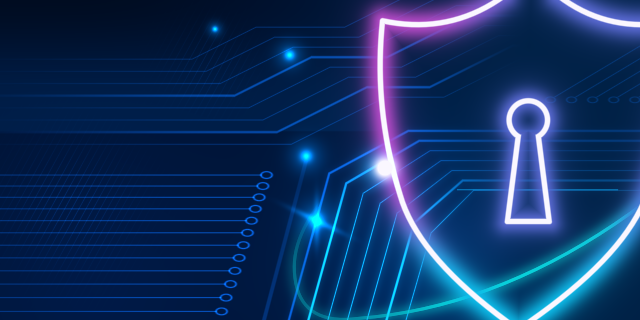
Reproduce this background procedurally as a WebGL 2 fragment shader.

```glsl
#version 300 es
precision highp float;
// Neon shield with a keyhole over a navy field of circuit traces.
// Curves are sampled quadratic Beziers, traces are looped segments and
// clamped ramps, and every glow is a falloff of a distance.
uniform vec2 u_resolution;
out vec4 fragColor;

const vec3 NAVY = vec3(0, .075, .205);
const vec3 DEEP_BLUE = vec3(0, .15, .3);
const vec3 BLUE = vec3(.03, .34, .74);
const vec3 CYAN = vec3(.05, .74, .92);
const vec3 AZURE = vec3(0, .55, .95);
const vec3 TEAL = vec3(.03, .82, .85);
const vec3 VIOLET = vec3(.36, .42, .84);
const vec3 MAGENTA = vec3(.72, .29, .79);
const vec3 WHITE = vec3(.98, .97, 1);
const vec2 KEYHOLE = vec2(1.651, .625);
const vec2 STAR = vec2(.99, .31);
const vec2 SPARK = vec2(1.203, .475);
const float THIN = .0011;
const float THICK = .0034;
const float TUBE = .0085;
const int CURVE_STEPS = 18;

float stroke(float d, float halfWidth) {
  float aa = .9 / u_resolution.y;
  return 1. - smoothstep(halfWidth - aa, halfWidth + aa, d);
}

float halo(float d, float radius) { return exp(-d * d / (radius * radius)); }

float segment(vec2 p, vec2 a, vec2 b) {
  vec2 ab = b - a;
  return length(p - a - ab * clamp(dot(p - a, ab) / dot(ab, ab), 0., 1.));
}

float bezier(vec2 p, vec2 a, vec2 b, vec2 c) {
  float d = 10.;
  vec2 last = a;
  for (int i = 1; i <= CURVE_STEPS; i++) {
    float t = float(i) / float(CURVE_STEPS);
    vec2 next = mix(mix(a, b, t), mix(b, c, t), t);
    d = min(d, segment(p, last, next));
    last = next;
  }
  return d;
}

float ring(vec2 p, vec2 radii) { return abs(length(p / radii) - 1.) * radii.y; }

float shield(vec2 p) {
  vec2 q = vec2(abs(p.x - 1.62 - .04 * p.y), p.y);
  vec2 corner = vec2(.462, .935), waist = vec2(.385, .39);
  float side = bezier(q, corner, vec2(.48, .66), waist);
  float tip = bezier(q, waist, vec2(.32, .19), vec2(0, -.03));
  float top = bezier(q, corner, vec2(.25, .89), vec2(.085, 1.013));
  return min(side, min(tip, top));
}

float keyhole(vec2 p) {
  vec2 q = vec2(abs(p.x - KEYHOLE.x), p.y - KEYHOLE.y);
  vec2 stem = vec2((q.x - .025 + .127 * q.y) * .992, max(q.y, -.317 - q.y));
  float stemDist = min(max(stem.x, stem.y), 0.) + length(max(stem, 0.));
  return min(length(q) - .06, stemDist);
}

vec3 backdrop(vec2 p) {
  vec3 col = mix(NAVY, DEEP_BLUE, smoothstep(.7, 1.7, p.x) * .7);
  col += vec3(0, .035, .06) * smoothstep(.587, .593, p.y) * (1. - smoothstep(.65, 1., p.y)) * (1. - smoothstep(1., 1.4, p.x));
  col += vec3(0, .08, .17) * halo(length(p - vec2(1.3, .2)), .36);
  col += vec3(0, .025, .07) * halo(length(p - vec2(.3, .1)), .5);
  return col * (1. - .4 * smoothstep(.7, 1.05, p.y) * (1. - smoothstep(.2, 1.3, p.x)));
}

vec3 circuits(vec2 p) {
  vec3 light = vec3(0);
  for (int i = 0; i < 12; i++) {
    float k = float(i);
    // Rows ending in ring pads
    float drop = .0339 * k + .00044 * k * k;
    vec2 pad = vec2(.833 - .33 * drop, .453 - drop);
    float row = segment(p, vec2(-.1, pad.y), pad - vec2(.017, 0));
    light += BLUE * stroke(row, THIN) * mix(.5, .9, smoothstep(0., .7, p.x));
    light += BLUE * stroke(ring(p - pad, vec2(.017, .0105)), .0016);
    if (i > 7) continue;
    // Upper traces that climb in two ramps
    float x = p.x - .6 - .0443 * k;
    float y = .815 - .038 * k + .5 * (clamp(x, 0., .2 + .0135 * k) + clamp(x - .477, 0., .26));
    bool heavy = i == 3 || i == 6;
    float fade = smoothstep(-.2, .9, p.x) * (1. - smoothstep(1.25, 1.65, p.x));
    light += BLUE * fade * stroke(abs(p.y - y) * .93, heavy ? THICK : THIN) * (heavy ? .58 : .42);
    if (i > 6) continue;
    // Lower traces: steep rise, bend, level run
    vec2 knee = vec2(1.029 + .053 * k, .458 - .031 * k);
    vec2 top = vec2(1.276 + .034 * k, .591 - .031 * k);
    float d = min(segment(p, vec2(.9 + .061 * k, -.01), knee), segment(p, knee, top));
    d = min(d, segment(p, top, vec2(2.1, top.y)));
    vec3 tint = mix(i == 0 ? BLUE * .8 : CYAN, BLUE * .8, smoothstep(.25, .58, p.y));
    tint *= mix(.95, .3, smoothstep(1.15, 1.6, p.x));
    light += tint * (stroke(d, i < 2 || i == 5 ? THICK : THIN) + .1 * halo(d, .014));
  }
  light += BLUE * .3 * stroke(segment(p, vec2(.825, 0), vec2(.957, .5)), .006) * (1. - p.y);
  light += CYAN * .6 * stroke(segment(p, vec2(1.43, .407), vec2(1.93, .407)), THIN);
  // Right pads with slanted leads
  for (int i = 0; i < 5; i++) {
    vec2 q = p - vec2(1.72 + .066 * float(i), .688);
    float d = min(ring(q, vec2(.015, .009)), segment(q, vec2(.012, .008), vec2(.4, .24)));
    light += BLUE * .3 * stroke(d, THIN);
  }
  // Faint slanted hatching
  float hatch = stroke(abs(fract((p.x - .55 * p.y) * 45.) - .5) / 51., .0007);
  float patches = halo(length(p - vec2(.22, .36)), .16) + .6 * halo(length(p - vec2(.65, .8)), .11);
  return light + BLUE * .28 * hatch * patches;
}

vec3 flare(float d, float size) {
  return AZURE * (halo(d, size) + .35 * halo(d, size * 2.8)) + .3 * CYAN * halo(d, size * .5);
}

void main() {
  vec2 p = gl_FragCoord.xy / u_resolution * vec2(2, 1);
  vec3 col = backdrop(p) + circuits(p);
  // Orbit sweeping under the shield
  vec2 low = vec2(1.12, .005), left = vec2(.92, .15);
  float orbit = bezier(p, vec2(2.02, .37), vec2(1.58, .04), low);
  orbit = min(orbit, bezier(p, low, vec2(.93, -.02), left));
  orbit = min(orbit, bezier(p, left, vec2(.91, .3), vec2(1.1, .47)));
  float fade = mix(.45, 1., smoothstep(.95, 1.5, p.x)) * (1. - smoothstep(.15, .42, p.y) * step(p.x, 1.3));
  col = mix(col, TEAL, fade * max(stroke(orbit, .006), .45 * halo(orbit, .026)));
  // Keyhole and shield: coloured halo under a white tube
  float hole = keyhole(p), edge = shield(p);
  col = mix(col, VIOLET, .75 * halo(hole, .038) + .2 * halo(max(hole, 0.), .085));
  col = mix(col, WHITE, stroke(abs(hole), TUBE));
  vec3 tint = mix(CYAN, VIOLET, smoothstep(.05, .5, p.y));
  tint = mix(tint, MAGENTA, smoothstep(.12, .5, p.y) * (1. - smoothstep(1.3, 1.7, p.x)));
  col = mix(col, tint, .82 * halo(edge, .046) + .15 * halo(edge, .1));
  col = mix(col, WHITE, stroke(edge, TUBE));
  // Sparks and the crossed star
  vec2 s = p - STAR, ray = vec2(.11 * dot(s, vec2(.9, -.43)), dot(s, vec2(.43, .9)));
  col += flare(distance(p, vec2(.672, .909)), .008) + flare(distance(p, vec2(.905, .828)), .015);
  col += flare(distance(p, vec2(.957, .512)), .018) + flare(length(s), .022);
  col += AZURE * .5 * (halo(length(ray), .009) + halo(length(s * vec2(1, .13)), .009));
  col += CYAN * .45 * halo(length(p - SPARK + vec2(.02, 0)), .055);
  col = mix(col, WHITE, min(1., 1.7 * halo(distance(p, SPARK), .03)));
  fragColor = vec4(clamp(col, 0., 1.), 1);
}
```
